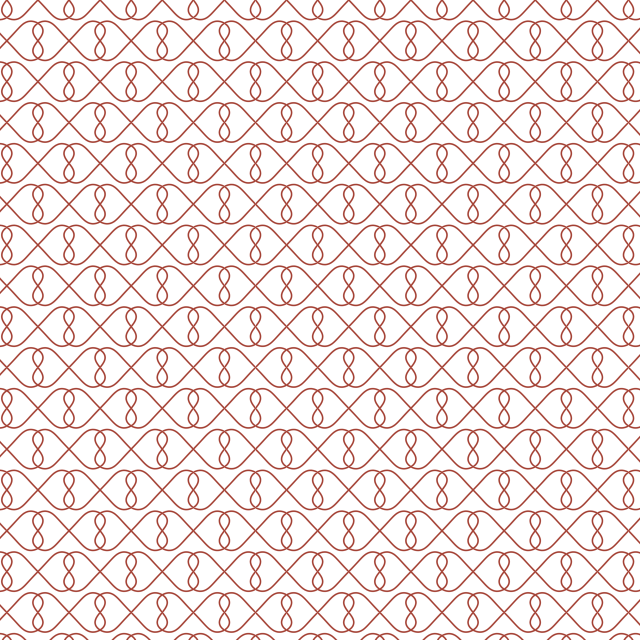
Write a Shadertoy shader that draws this pattern.

```glsl
// Staggered rows of looping red strands that cross into hearts and figure eights on white.

// Half of one strand, from the open crossing (t = -PI) to the centre of the eight (t = 0).
vec2 strand(float t) {
    vec3 waves = sin(t * vec3(1.0, 2.0, 3.0));
    float x = t / 6.28319 - dot(waves, vec3(0.173, 0.059, 0.024));
    float y = -0.306 * dot(waves, vec3(1.0, -0.03, -0.03));
    return vec2(x, y);
}

float segmentDistance(vec2 p, vec2 a, vec2 b) {
    vec2 ab = b - a;
    return length(p - a - ab * clamp(dot(p - a, ab) / dot(ab, ab), 0.0, 1.0));
}

// Distance to the mirrored pair of strands in one cell.
float knotDistance(vec2 p) {
    p.y = abs(p.y);
    float d = 1.0;
    vec2 a = strand(-3.14159);
    for (int i = 1; i <= 40; i++) {
        vec2 b = strand(-3.14159 * (1.0 - float(i) / 40.0));
        d = min(d, segmentDistance(p, a, b));
        d = min(d, segmentDistance(vec2(-p.x, p.y), a, b));
        a = b;
    }
    return d;
}

void mainImage(out vec4 fragColor, in vec2 fragCoord) {
    // One unit is the column pitch; rows are counted from the top edge.
    float pixel = 10.295 / iResolution.y;
    vec2 p = vec2(fragCoord.x, iResolution.y - fragCoord.y) * pixel;
    float rowPitch = 0.6568;
    float firstRow = floor(p.y / rowPitch);

    // Nearest strand in the rows above and below, odd rows shifted by half a column.
    float d = 1.0;
    for (int i = 0; i < 2; i++) {
        float row = firstRow + float(i);
        float shift = 0.11 + 0.5 * mod(row, 2.0);
        vec2 cell = vec2(fract(p.x - shift + 0.5) - 0.5, p.y - row * rowPitch);
        d = min(d, knotDistance(cell));
    }

    float ink = 1.0 - smoothstep(-0.7 * pixel, 0.7 * pixel, d - 0.0127);
    fragColor = vec4(mix(vec3(1.0), vec3(0.64, 0.25, 0.20), ink), 1.0);
}
```
